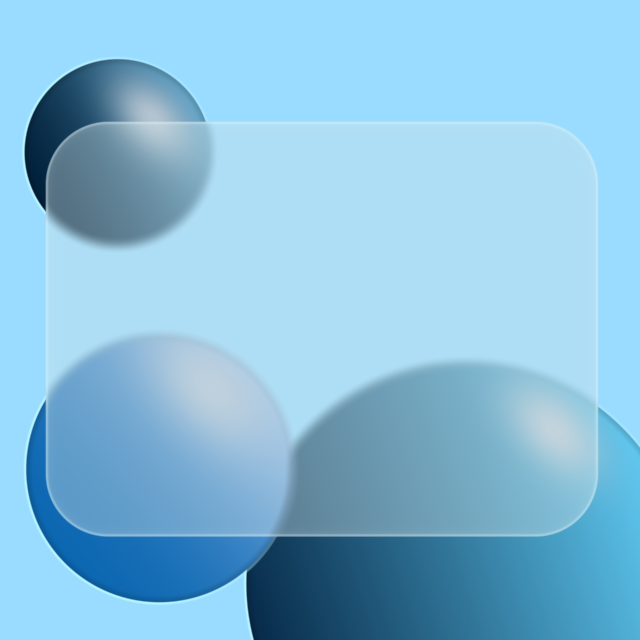
This background is drawn by a Shadertoy shader. Its source:

```glsl
// Three glossy blue balls on a sky blue field, partly behind a frosted glass card.

float roundedBox(vec2 p, vec2 halfSize, float radius) {
    vec2 d = abs(p) - halfSize + radius;
    return length(max(d, 0.0)) + min(max(d.x, d.y), 0.0) - radius;
}

// Gaussian spot, stretched along the falling diagonal
float sheen(vec2 p, vec2 size) {
    vec2 q = vec2(p.x - p.y, p.x + p.y) * 0.7071 / size;
    return exp(-dot(q, q));
}

// Lays a shaded ball over the colour below; soft is the edge half-width
vec3 addBall(vec3 below, vec2 p, vec2 center, float radius, float soft, float rim,
             vec3 dark, vec3 light, vec2 lightDir, float falloff, float gloss) {
    vec2 q = (p - center) / radius;
    float d = (length(q) - 1.0) * radius;

    // Thin pale rim, strongest on the left and below
    float rimSide = 0.35 + 0.65 * smoothstep(0.7, -0.5, q.x + 0.3 * q.y);
    float rimLine = smoothstep(0.0045, 0.001, abs(d - 0.001));
    below = mix(below, vec3(0.72, 0.96, 1.0), rim * rimSide * rimLine);

    // Diagonal body gradient with a darker lip
    float lit = pow(clamp(dot(q, lightDir) * 0.5 + 0.5, 0.0, 1.0), falloff);
    vec3 body = mix(dark, light, lit);
    body *= 1.0 - 0.15 * smoothstep(-0.012, 0.0, d);
    return mix(below, body, smoothstep(soft, -soft, d));
}

vec3 addSheen(vec3 color, vec2 p, vec2 center, vec2 size, float amount, float inside) {
    return mix(color, vec3(0.76, 0.80, 0.84), amount * inside * sheen(p - center, size));
}

float disc(vec2 p, vec2 center, float radius, float soft) {
    return smoothstep(soft, -soft, length(p - center) - radius);
}

// Field and balls, drawn sharp or softened
vec3 scene(vec2 p, float soft, float rim) {
    vec3 color = vec3(0.604, 0.863, 1.0);

    // Small teal ball, upper left
    vec2 c = vec2(0.184, 0.762);
    color = addBall(color, p, c, 0.1455, soft, rim, vec3(0.0, 0.12, 0.22),
                    vec3(0.38, 0.68, 0.84), vec2(0.8, 0.4), 1.5, 0.0);
    color = addSheen(color, p, vec2(0.238, 0.815), vec2(0.075, 0.047), 0.9,
                     disc(p, c, 0.1455, soft));

    // Large navy ball, lower right
    c = vec2(0.729, 0.0885);
    color = addBall(color, p, c, 0.344, soft, rim, vec3(0.02, 0.15, 0.27),
                    vec3(0.39, 0.82, 0.98), vec2(0.9, 0.3), 1.05, 0.0);
    color = addSheen(color, p, vec2(0.866, 0.328), vec2(0.085, 0.050), 0.95,
                     disc(p, c, 0.344, soft));

    // Bright blue ball in front, lower left
    c = vec2(0.249, 0.267);
    color = addBall(color, p, c, 0.208, soft, rim, vec3(0.04, 0.40, 0.69),
                    vec3(0.72, 0.83, 0.99), vec2(0.6, 0.5), 2.2, 0.0);
    color = addSheen(color, p, vec2(0.330, 0.392), vec2(0.115, 0.070), 0.85,
                     disc(p, c, 0.208, soft));
    return color;
}

void mainImage(out vec4 fragColor, in vec2 fragCoord) {
    vec2 p = fragCoord / iResolution.xy;
    float pixel = 1.0 / iResolution.y;

    // Frosted glass: softened scene under a pale tint
    float card = roundedBox(p - vec2(0.503, 0.4857), vec2(0.4316, 0.3242), 0.098);
    vec3 glass = mix(scene(p, 0.014, 0.0), vec3(0.80, 0.88, 0.90), 0.4);

    // Inner glow and bright border line
    float glow = 0.16 * exp(min(card, 0.0) / 0.006);
    float line = 0.22 * smoothstep(0.0035, 0.0005, abs(card + 0.002));
    glass = mix(glass, vec3(0.90, 0.98, 1.0), glow + line);

    vec3 color = mix(scene(p, pixel, 1.0), glass, smoothstep(pixel, -pixel, card));
    fragColor = vec4(color, 1.0);
}
```
